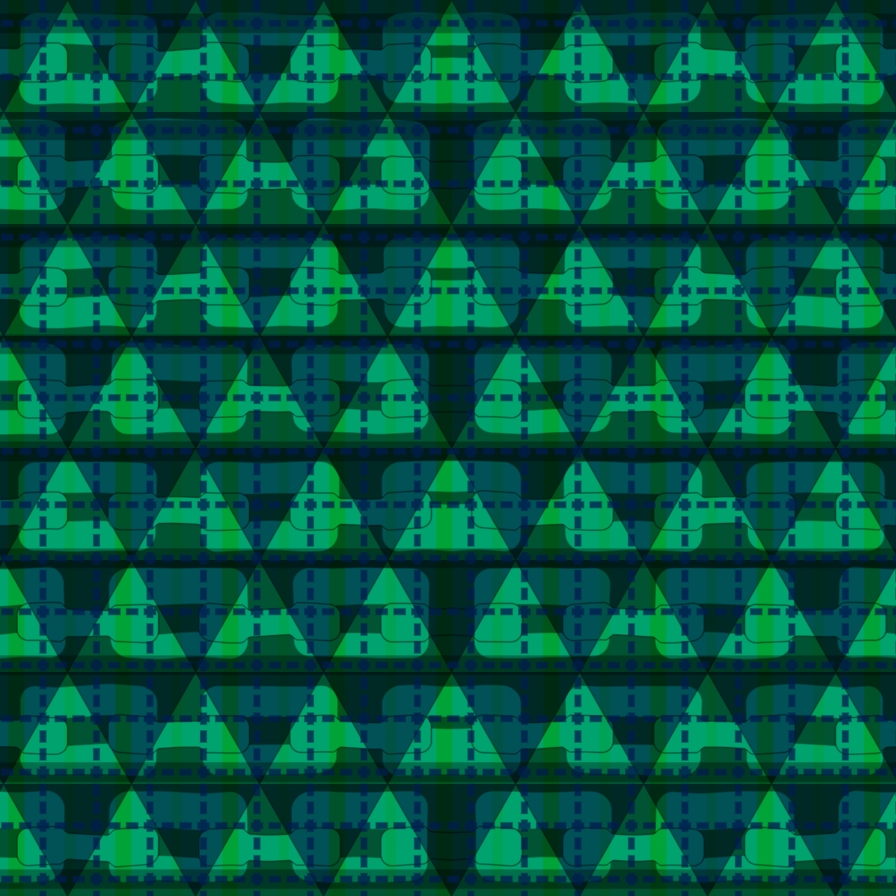
Reproduce this pattern procedurally as a three.js fragment shader.

```glsl
// Green triangle rows over linked rounded blocks, with plaid bands and navy stitching.
#define TRI_COLS 7.0
#define ROWS 8.0
#define AXIS_X 0.504
#define BLOCK_PITCH 0.203
#define STITCH_PITCH 0.0597
#define STITCH_START vec2(0.048, 0.026)
#define STITCH_HALF 0.0037
#define DASHES 3.0
#define WOBBLE 0.004
#define LINE_HALF 0.0007
#define EDGE 0.0012

varying vec2 vUv;

vec2 gradientAt(vec2 cell) {
  float angle = 6.2832 * fract(sin(dot(cell, vec2(127.1, 311.7))) * 4375.85);
  return vec2(cos(angle), sin(angle));
}

float gradientNoise(vec2 p) {
  vec2 i = floor(p), f = fract(p);
  vec2 u = f * f * f * (f * (f * 6.0 - 15.0) + 10.0);
  vec2 r = vec2(1.0, 0.0);
  float low = mix(dot(gradientAt(i), f), dot(gradientAt(i + r), f - r), u.x);
  float high = mix(dot(gradientAt(i + r.yx), f - r.yx), dot(gradientAt(i + 1.0), f - 1.0), u.x);
  return mix(low, high, u.y);
}

float roundBox(vec2 p, vec2 halfSize, float radius) {
  vec2 d = abs(p) - halfSize + radius;
  return length(max(d, 0.0)) + min(max(d.x, d.y), 0.0) - radius;
}

float inside(float d) {
  return 1.0 - smoothstep(-EDGE, EDGE, d);
}

void main() {
  // x is measured from the mirror axis, y downwards from the top
  vec2 p = vec2(vUv.x - AXIS_X, 1.0 - vUv.y);
  float row = floor(p.y * ROWS);
  float rowY = fract(p.y * ROWS);
  float odd = mod(row, 2.0);

  // Upright triangles, shifted half a column on odd rows
  float apexX = abs(fract(p.x * TRI_COLS + 0.5 * odd + 0.5) - 0.5);
  float triDist = (apexX - 0.5 * rowY) * 0.87 / TRI_COLS;
  float upright = inside(triDist);

  // Rounded blocks in brick order, joined by bars with a narrower neck
  float side = abs(p.x);
  float blockX = abs(fract(side / BLOCK_PITCH + 0.5 * odd + 0.5) - 0.5) * BLOCK_PITCH;
  float wave = WOBBLE * gradientNoise(vec2(side * 17.0, row * 1.7 + rowY + 0.4));
  float y = rowY / ROWS + wave;
  float body = inside(roundBox(vec2(blockX + wave, y - 0.065 + 0.006 * odd),
                               vec2(0.076, 0.050), 0.019));
  float neck = smoothstep(0.070, 0.080, blockX);
  float barDist = roundBox(vec2(0.5 * BLOCK_PITCH - blockX, y - 0.070),
                           vec2(0.079, mix(0.021, 0.015, neck)), 0.013);
  float onAxis = 1.0 - step(0.4 * BLOCK_PITCH, side);
  float holeHalf = mix(0.016, 0.007, onAxis * (1.0 - odd));
  float hole = inside(roundBox(vec2(blockX, y - 0.050 - holeHalf), vec2(0.030, holeHalf), 0.004));
  float bar = inside(barDist);
  float openGap = odd * onAxis * (1.0 - body);
  float shape = max(body * (1.0 - hole), bar * (1.0 - openGap));

  // Fill and ground, lit in upright triangles and deep in the others
  vec3 lit = mix(vec3(0.0, 0.33, 0.20), vec3(0.0, 0.64, 0.43), shape);
  vec3 deep = mix(vec3(0.0, 0.16, 0.15), vec3(0.0, 0.32, 0.34), shape);
  vec3 color = mix(deep, lit, upright);

  // Plaid: alternating strong and faint green stripes, dark cross bands
  vec2 grid = (vec2(vUv.x, p.y) - STITCH_START) / STITCH_PITCH;
  float strong = mod(floor(grid.x), 2.0);
  float stripe = inside(abs(fract(grid.x) - 0.5) * STITCH_PITCH - mix(0.006, 0.009, strong));
  color.b *= 1.0 - stripe * mix(0.22, 0.50, strong);
  float bandDist = abs(fract(grid.y * 0.5 + 0.5) - 0.5) * 2.0 * STITCH_PITCH;
  color *= 1.0 - 0.32 * inside(bandDist - 0.011);

  // Thin seams around bars and triangles
  float seam = max(inside(abs(barDist) - LINE_HALF), 0.8 * inside(abs(triDist) - LINE_HALF));
  color *= 1.0 - 0.5 * seam;

  // Navy running stitches, with a dash on every crossing
  vec2 lineDist = abs(fract(grid + 0.5) - 0.5) * STITCH_PITCH - STITCH_HALF;
  vec2 dashDist = (abs(fract(grid.yx * DASHES + 0.5) - 0.5) - 0.34) * STITCH_PITCH / DASHES;
  float stitch = max(inside(max(lineDist.x, dashDist.x)), inside(max(lineDist.y, dashDist.y)));
  color = mix(color, vec3(0.0, 0.11, 0.31), 0.75 * stitch);

  gl_FragColor = vec4(color, 1.0);
}
```
